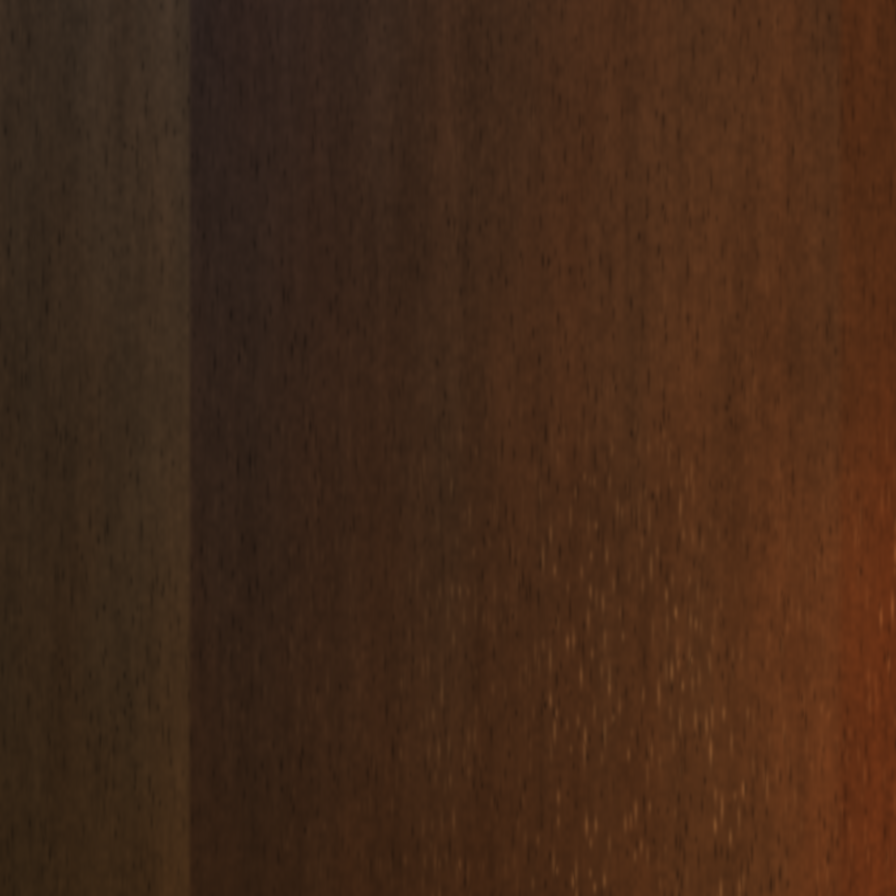
Give the GLSL for this texture, as a Shadertoy shader.

```glsl
// Dark brown wood veneer with vertical grain, a plank seam and a warm glow at the right.
#define SEAM_X 0.212
#define RIGHT_SEAM_X 0.938
#define STREAK_STRENGTH 0.075
#define FIBRE_STRENGTH 0.10
#define GRAIN_STRENGTH 0.09
#define FLECK_STRENGTH 0.30
#define PORE_STRENGTH 0.26
#define FLECK_SCALE vec2(150.0, 30.0)
#define PORE_SCALE vec2(165.0, 38.0)

float hash(vec2 p) {
    vec3 q = fract(p.xyx * vec3(0.1031, 0.1030, 0.0973));
    q += dot(q, q.yzx + 33.33);
    return fract((q.x + q.y) * q.z);
}

float noise(vec2 p) {
    vec2 cell = floor(p), f = fract(p);
    f = f * f * (3.0 - 2.0 * f);
    float low = mix(hash(cell), hash(cell + vec2(1, 0)), f.x);
    float high = mix(hash(cell + vec2(0, 1)), hash(cell + vec2(1, 1)), f.x);
    return mix(low, high, f.y);
}

// Octaves of noise, centred on zero
float fbm(vec2 p) {
    float sum = 0.0, weight = 0.5;
    for (int i = 0; i < 4; i++) {
        sum += weight * (noise(p) - 0.5);
        p = p * 2.03 + 17.3;
        weight *= 0.55;
    }
    return sum;
}

// Short soft upright dashes, one jittered in each chosen cell
float dashes(vec2 p, float density) {
    float mask = 0.0;
    vec2 base = floor(p);
    for (int j = -1; j <= 1; j++) {
        for (int i = -1; i <= 1; i++) {
            vec2 cell = base + vec2(i, j);
            vec2 centre = cell + vec2(hash(cell + 11.0), hash(cell + 47.0));
            float halfLength = mix(0.2, 0.6, hash(cell + 83.0));
            vec2 d = (p - centre) / vec2(0.42, halfLength);
            float chosen = step(hash(cell + 5.0), density);
            mask = max(mask, chosen * exp(-1.6 * dot(d, d)) * mix(0.4, 1.0, hash(cell + 29.0)));
        }
    }
    return mask;
}

// Broad colour of the boards under the uneven light
vec3 boardColor(vec2 uv) {
    vec3 leftBoard = mix(vec3(0.215, 0.145, 0.080), vec3(0.215, 0.165, 0.125), uv.y);
    leftBoard *= mix(0.94, 1.13, smoothstep(0.02, SEAM_X, uv.x));

    vec3 shade = mix(vec3(0.190, 0.120, 0.070), vec3(0.180, 0.132, 0.115), uv.y);
    vec3 middle = mix(vec3(0.245, 0.145, 0.078), vec3(0.235, 0.155, 0.105), uv.y);
    vec3 warm = mix(vec3(0.345, 0.192, 0.095), vec3(0.330, 0.193, 0.108), uv.y);
    vec3 board = mix(shade, middle, smoothstep(SEAM_X, 0.56, uv.x));
    board = mix(board, warm, smoothstep(0.46, 0.88, uv.x));

    // Reddish strip and the glow low at the right
    float strip = smoothstep(-0.006, 0.006, uv.x - RIGHT_SEAM_X);
    board = mix(board, vec3(0.315, 0.160, 0.075), 0.75 * strip);
    float glow = smoothstep(0.80, 1.02, uv.x) * (1.0 - smoothstep(0.25, 0.65, uv.y));
    board += glow * vec3(0.085, 0.022, 0.003);

    return mix(leftBoard, board, smoothstep(-0.004, 0.004, uv.x - SEAM_X));
}

void mainImage(out vec4 fragColor, in vec2 fragCoord) {
    vec2 uv = fragCoord / iResolution.xy;
    vec2 bent = uv + vec2(0.006 * (noise(uv * vec2(4.0, 2.5)) - 0.5), 0.0);
    vec3 color = boardColor(uv);

    // Long streaks, finer fibres, cloudy patches and fine surface grain
    float tone = 1.0;
    tone += STREAK_STRENGTH * 2.0 * fbm(bent * vec2(28.0, 0.9));
    tone += FIBRE_STRENGTH * 2.0 * fbm(bent * vec2(75.0, 7.0) + 31.0);
    tone += 0.10 * fbm(uv * vec2(7.0, 5.0) + 9.0);
    tone += GRAIN_STRENGTH * (noise(uv * vec2(210.0, 130.0)) - 0.5);
    tone += GRAIN_STRENGTH * (noise(uv * vec2(120.0, 90.0) + 60.0) - 0.5);

    // Pale flecks gather at the lower right, dark pores lie everywhere
    float lower = 1.0 - smoothstep(0.30, 0.62, uv.y);
    float fleckArea = mix(0.16, 1.0, lower * smoothstep(0.28, 0.75, uv.x));
    float fleckBands = smoothstep(0.25, 0.70, noise(bent * vec2(24.0, 2.5) + 4.0));
    float flecks = dashes(bent * FLECK_SCALE, 0.34) * fleckArea * mix(0.35, 1.0, fleckBands);
    float pores = dashes(bent * PORE_SCALE + 200.0, 0.20);
    pores *= mix(0.45, 1.0, noise(bent * vec2(18.0, 3.0) + 71.0));
    tone -= PORE_STRENGTH * pores;
    color *= tone;
    color += FLECK_STRENGTH * flecks * vec3(0.46, 0.34, 0.20);

    // Slight drift between reddish and olive brown
    float hue = fbm(bent * vec2(14.0, 2.0) + 120.0);
    color *= 1.0 + hue * vec3(0.09, -0.03, -0.12);
    fragColor = vec4(clamp(color, 0.0, 1.0), 1.0);
}
```
